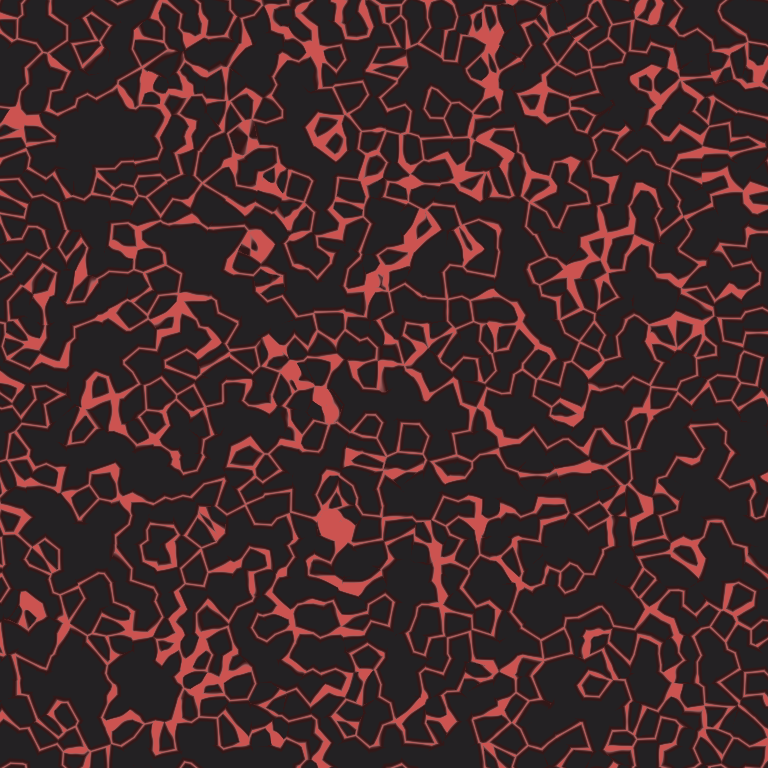
A Shadertoy shader for this pattern:

```glsl
// Angular red crackle lines on charcoal: borders between random groups of Voronoi cells.

#define CELLS 34.0        // cells across the canvas height
#define THIN_LINE 0.070   // border threshold of thin strokes, in cells
#define THICK_LINE 0.290  // border threshold of thick strokes, in cells
#define THIRD_GROUP 0.08  // share of cells that add line junctions
#define MIN_SLOPE 0.45    // below this slope the wedges turn soft
#define EDGE_SOFT 0.0010  // edge softness, in canvas heights
#define HALO 0.0060       // reach of the dark glow, in canvas heights
#define CORE_DEPTH 0.0018 // depth at which a line reaches full colour

const vec3 CHARCOAL = vec3(0.137, 0.130, 0.138);
const vec3 DARK_GLOW = vec3(0.200, 0.092, 0.092);
const vec3 EMBER = vec3(0.340, 0.150, 0.150);
const vec3 GREY_ROSE = vec3(0.500, 0.340, 0.345);
const vec3 DUSTY_RED = vec3(0.660, 0.380, 0.380);
const vec3 CORAL_RED = vec3(0.800, 0.325, 0.315);

// Three random values in 0..1 for a grid cell
vec3 hash3(vec2 cell) {
    uvec3 h = uvec3(ivec3(ivec2(cell), 7)) * 1664525u + 1013904223u;
    h.x += h.y * h.z; h.y += h.z * h.x; h.z += h.x * h.y;
    h ^= h >> 16u;
    h.x += h.y * h.z; h.y += h.z * h.x; h.z += h.x * h.y;
    return vec3(h >> 8u) / 16777216.0;
}

// Group index of a cell: two large groups and a rare third one
float groupOf(float r) {
    return r < THIRD_GROUP ? 2.0 : step(0.5 + 0.5 * THIRD_GROUP, r);
}

// Offset to the nearest site outside the skipped group, and its group
vec3 nearestSite(vec2 p, float skippedGroup) {
    vec2 base = floor(p);
    vec3 best = vec3(4.0, 4.0, -1.0);
    for (int y = -2; y <= 2; y++) {
        for (int x = -2; x <= 2; x++) {
            vec2 cell = base + vec2(x, y);
            vec3 rnd = hash3(cell + 64.0);
            vec2 offset = cell + rnd.xy - p;
            float group = groupOf(rnd.z);
            if (group != skippedGroup && dot(offset, offset) < dot(best.xy, best.xy))
                best = vec3(offset, group);
        }
    }
    return best;
}

// Stroke threshold that swells in scattered patches, from layered sines
float strokeWidth(vec2 uv) {
    vec2 q = uv + 0.05 * sin(uv.yx * 23.0 + vec2(1.0, 4.0));
    float swell = sin(q.x * 47.0 + 2.0 * sin(q.y * 19.0)) * sin(q.y * 43.0 + 2.0 * sin(q.x * 17.0));
    return mix(THIN_LINE, THICK_LINE, smoothstep(0.0, 0.9, swell));
}

// Signed distance to the inked borders, in canvas heights
float borderDistance(vec2 uv) {
    vec2 p = uv * CELLS;
    vec3 own = nearestSite(p, -1.0);
    vec3 other = nearestSite(p, own.z);
    float ownDist = max(length(own.xy), 1e-4);
    float otherDist = max(length(other.xy), 1e-4);
    // Close site pairs have a low slope, which widens lines into wedges
    float slope = length(own.xy / ownDist - other.xy / otherDist);
    return (otherDist - ownDist - strokeWidth(uv)) / max(slope, MIN_SLOPE) / CELLS;
}

void mainImage(out vec4 fragColor, in vec2 fragCoord) {
    float d = borderDistance(fragCoord / iResolution.y);
    float soft = max(EDGE_SOFT, 0.5 / iResolution.y);

    // Dark glow around the line, warmer close to it
    vec3 color = mix(CHARCOAL, DARK_GLOW, 1.0 - smoothstep(0.5 * HALO, HALO, d));
    color = mix(color, EMBER, 1.0 - smoothstep(0.5 * soft, 2.2 * soft, d));

    // Line from its greyish rim to its core
    vec3 inkColor = mix(GREY_ROSE, DUSTY_RED, smoothstep(-0.3 * soft, 0.5 * soft, -d));
    inkColor = mix(inkColor, CORAL_RED, smoothstep(0.3 * CORE_DEPTH, CORE_DEPTH, -d));
    color = mix(color, inkColor, 1.0 - smoothstep(-soft, soft, d));
    fragColor = vec4(color, 1.0);
}
```
